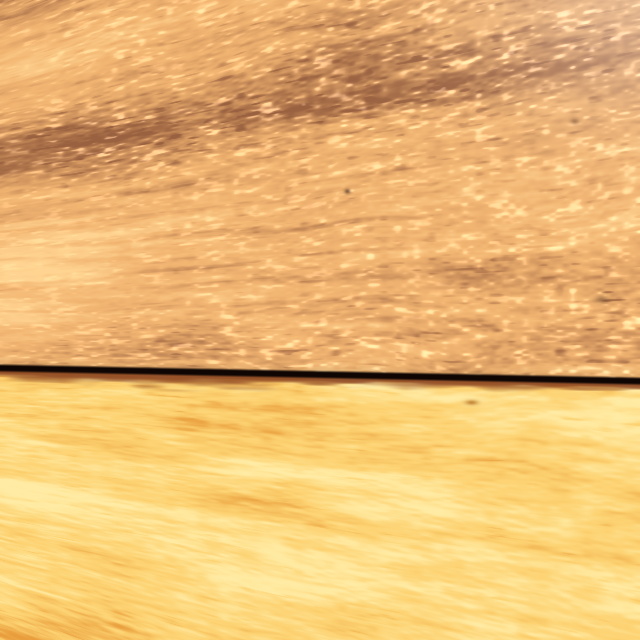
Give the GLSL for this texture, as a Shadertoy shader.

```glsl
// Two sunlit wooden planks divided by a dark, slightly sloping gap.
// Each plank has a fanned grain coordinate; stretched value noise along it
// gives broad bands, thin streaks, dense mottling and dark pores.

const float GAP_LEFT = 0.4250;      // gap height at the left edge
const float GAP_SLOPE = -0.0205;
const float GAP_HALF = 0.0052;
const float UPPER_FAN = 0.65;       // how fast the grain spreads to the right
const float LOWER_FAN = 0.80;
const float MOTTLE_GAIN = 0.50;
const float STREAK_GAIN = 0.42;
const float FINE_GAIN = 0.34;

const vec3 TAN_LIGHT = vec3(1.00, 0.83, 0.57);
const vec3 TAN_MID = vec3(0.95, 0.71, 0.445);
const vec3 TAN_DARK = vec3(0.60, 0.38, 0.25);
const vec3 GLARE = vec3(0.93, 0.81, 0.73);
const vec3 HONEY_LIGHT = vec3(1.00, 0.92, 0.64);
const vec3 HONEY_MID = vec3(0.99, 0.82, 0.44);
const vec3 HONEY_DARK = vec3(0.90, 0.58, 0.20);
const vec3 EDGE_RED = vec3(0.52, 0.23, 0.10);
const vec3 GAP_COLOR = vec3(0.06, 0.025, 0.015);

float hash(vec2 p) {
    return fract(sin(dot(p, vec2(127.1, 311.7))) * 43758.5453);
}

float noise(vec2 p) {
    vec2 i = floor(p), f = fract(p);
    f = f * f * (3.0 - 2.0 * f);
    return mix(mix(hash(i), hash(i + vec2(1, 0)), f.x),
               mix(hash(i + vec2(0, 1)), hash(i + vec2(1, 1)), f.x), f.y);
}

float fbm(vec2 p) {
    float sum = 0.0, amp = 0.5;
    for (int i = 0; i < 3; i++) {
        sum += amp * noise(p);
        p = p * 2.03 + 17.3;
        amp *= 0.5;
    }
    return sum / 0.875;
}

// Soft elliptical spot: 1 at the centre, fading outward
float spot(vec2 p, vec2 center, vec2 radius) {
    vec2 d = (p - center) / radius;
    return exp(-dot(d, d));
}

float band(float x, float center, float width) {
    float d = (x - center) / width;
    return exp(-d * d);
}

vec3 upperPlank(vec2 uv, float h) {
    float grain = h / (1.0 + UPPER_FAN * uv.x);
    grain += 0.010 * (noise(uv * vec2(7.0, 12.0)) - 0.5);

    float broad = fbm(vec2(uv.x * 4.0, grain * 26.0) + 4.0) - 0.5;
    float streak = fbm(vec2(uv.x * 7.0, grain * 110.0) + 31.0) - 0.5;
    float mottle = 0.55 * noise(vec2(uv.x * 48.0, grain * 210.0) + 9.0)
                 + 0.45 * noise(vec2(uv.x * 95.0, grain * 330.0) + 40.0) - 0.5;
    float pore = noise(vec2(uv.x * 40.0, grain * 250.0) + 53.0);

    // Brown bands, rough where the grain is open
    float brown = 0.20 * band(grain, 0.322, 0.030) + 0.22 * band(grain, 0.35, 0.075)
                + 0.22 * band(grain, 0.56, 0.045) + 0.15 * band(grain, 0.025, 0.035);
    brown += 0.18 * spot(uv, vec2(0.96, 0.53), vec2(0.07, 0.03))
           + 0.10 * spot(uv, vec2(0.78, 0.57), vec2(0.12, 0.03))
           + 0.14 * spot(uv, vec2(0.12, 0.77), vec2(0.15, 0.05))
           - 0.12 * spot(uv, vec2(0.05, 0.88), vec2(0.18, 0.05))
           - 0.12 * spot(uv, vec2(0.08, 0.61), vec2(0.25, 0.08));
    float focus = smoothstep(-0.25, 0.22, uv.x);
    float rough = focus * clamp(0.55 + 1.5 * brown + 0.25 * uv.x, 0.0, 1.3);

    float tone = 0.27 + brown + 0.42 * broad + STREAK_GAIN * streak
               - MOTTLE_GAIN * mottle * rough;
    tone += 0.24 * smoothstep(0.68, 0.95, pore) * rough;

    // Long dark grain lines through the clear middle
    float lines = noise(vec2(uv.x * 3.5, grain * 150.0) + 71.0);
    tone += 0.22 * smoothstep(0.66, 0.95, lines) * band(grain, 0.15, 0.09);

    vec3 col = mix(TAN_LIGHT, TAN_MID, smoothstep(-0.05, 0.36, tone));
    col = mix(col, TAN_DARK, smoothstep(0.26, 1.02, tone));
    col = mix(col, GLARE, 0.5 * spot(uv, vec2(1.03, 1.0), vec2(0.28, 0.20)));
    col += 0.16 * smoothstep(0.08, 0.38, mottle) * rough;

    float knots = spot(uv, vec2(0.543, 0.701), vec2(0.005, 0.004))
                + 0.6 * spot(uv, vec2(0.898, 0.810), vec2(0.007, 0.005))
                + 0.6 * spot(uv, vec2(0.940, 0.532), vec2(0.010, 0.006));
    return mix(col, TAN_DARK * 0.6, 0.75 * min(knots, 1.0));
}

vec3 lowerPlank(vec2 uv, float depth) {
    float grain = depth / (1.0 + LOWER_FAN * uv.x);
    grain += 0.008 * (noise(uv * vec2(6.0, 10.0) + 5.0) - 0.5);
    float broad = fbm(vec2(uv.x * 5.0, grain * 26.0) + 63.0) - 0.5;
    float streak = fbm(vec2(uv.x * 11.0, grain * 150.0) + 12.0) - 0.5;
    float fine = 0.5 * noise(vec2(uv.x * 26.0, grain * 270.0) + 87.0)
               + 0.5 * noise(vec2(uv.x * 60.0, grain * 360.0) + 22.0) - 0.5;
    float pore = noise(vec2(uv.x * 18.0, grain * 260.0) + 35.0);

    float tone = 0.42 + 0.55 * broad + STREAK_GAIN * streak + FINE_GAIN * fine;
    tone += 0.22 * spot(uv, vec2(0.28, 0.335), vec2(0.22, 0.04))
          + 0.18 * band(grain, 0.16, 0.012)
          + 0.30 * spot(uv, vec2(0.08, 0.01), vec2(0.18, 0.05))
          + 0.14 * smoothstep(0.80, 0.98, pore)
          - 0.22 * spot(uv, vec2(0.04, 0.24), vec2(0.14, 0.06))
          - 0.14 * spot(uv, vec2(0.45, 0.08), vec2(0.25, 0.06))
          - 0.16 * spot(uv, vec2(0.85, 0.35), vec2(0.25, 0.04));
    vec3 col = mix(HONEY_LIGHT, HONEY_MID, smoothstep(0.08, 0.55, tone));
    col = mix(col, HONEY_DARK, 0.85 * smoothstep(0.46, 0.98, tone));
    col = mix(col, HONEY_DARK * 0.8, 0.8 * spot(uv, vec2(0.737, 0.371), vec2(0.010, 0.004)));

    // Worn reddish lip under the gap, ragged along the grain
    float lip = 0.011 + 0.008 * band(uv.x, 0.25, 0.2);
    lip *= 0.6 + 0.8 * noise(vec2(uv.x * 22.0, depth * 200.0));
    return mix(col, EDGE_RED, 0.85 * (1.0 - smoothstep(0.2 * lip, 1.3 * lip, depth - GAP_HALF)));
}

void mainImage(out vec4 fragColor, in vec2 fragCoord) {
    vec2 uv = fragCoord / iResolution.xy;
    float soft = max(1.2 / iResolution.y, 0.0026);
    float h = uv.y - (GAP_LEFT + GAP_SLOPE * uv.x);
    vec3 col = h > 0.0 ? upperPlank(uv, h) : lowerPlank(uv, -h);
    col *= 1.0 - 0.25 * exp(-max(h, 0.0) * 160.0) * step(0.0, h);
    float gap = 1.0 - smoothstep(GAP_HALF - soft, GAP_HALF + soft, abs(h));
    fragColor = vec4(clamp(mix(col, GAP_COLOR, gap), 0.0, 1.0), 1.0);
}
```
